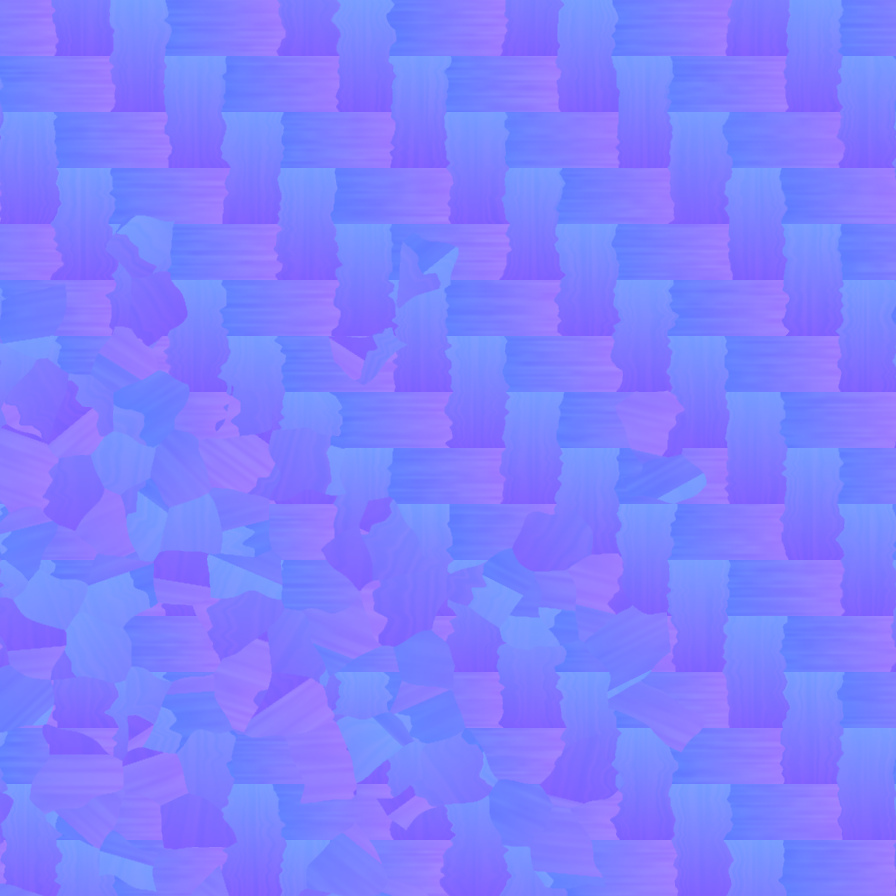
Give the GLSL for this texture map, as a three.js fragment shader.

```glsl
#define CELLS 16.0        // grid cells across and up; the twill repeats every 4
#define RAGGED 0.24       // side wobble of the bars, in cells
#define STREAK 0.045      // strength of the grain
#define SHARD_RATE 0.6    // share of broken shards in the worn zone
#define SHARD_SHIFT 1.3   // displacement of shards, in cells
#define SHARD_SQUEEZE 0.6 // how far a shard flattens its content
#define TILT_LEFT vec2(0.385, 0.505)
#define TILT_RIGHT vec2(0.625, 0.49)
#define TILT_DOWN vec2(0.505, 0.385)
#define TILT_UP vec2(0.475, 0.615)

varying vec2 vUv;

float hash(vec2 p) {
  return fract(sin(dot(p, vec2(127.1, 311.7))) * 43758.5453);
}

vec2 hash2(vec2 p) {
  return vec2(hash(p), hash(p + 37.3));
}

float noise(vec2 p) {
  vec2 i = floor(p), f = fract(p);
  f = f * f * (3.0 - 2.0 * f);
  return mix(mix(hash(i), hash(i + vec2(1.0, 0.0)), f.x),
             mix(hash(i + vec2(0.0, 1.0)), hash(i + vec2(1.0, 1.0)), f.x), f.y);
}

// Wear grows toward the lower left
float wear(vec2 p) {
  vec2 u = p / CELLS;
  float zone = (1.0 - smoothstep(0.5, 0.85, u.x)) * (1.0 - smoothstep(0.62, 0.8, u.y));
  return zone * smoothstep(0.15, 0.6, noise(p * 0.4 + 5.0));
}

// Nearest Voronoi seed
vec2 nearestSeed(vec2 p) {
  vec2 base = floor(p), best = p;
  float bestDist = 9.0;
  for (int y = -1; y <= 1; y++) {
    for (int x = -1; x <= 1; x++) {
      vec2 cell = base + vec2(float(x), float(y));
      vec2 seed = cell + hash2(mod(cell, CELLS));
      float d = distance(p, seed);
      if (d < bestDist) {
        bestDist = d;
        best = seed;
      }
    }
  }
  return best;
}

// Moves, turns and flattens the weave inside broken shards
vec2 shatter(vec2 p) {
  vec2 bend = vec2(noise(p * 2.0), noise(p * 2.0 + 31.0)) - 0.5;
  vec2 seed = nearestSeed(p + 0.3 * bend);
  if (hash(seed + 3.1) > SHARD_RATE * wear(seed)) return p;
  vec2 rnd = hash2(seed + 7.7) - 0.5;
  float a = 1.6 * rnd.x;
  vec2 d = mat2(cos(a), sin(a), -sin(a), cos(a)) * (p - seed);
  return seed + SHARD_SHIFT * rnd + SHARD_SQUEEZE * d;
}

// Wobbles the upright borders between neighbouring bars
vec2 fray(vec2 p) {
  float border = floor(p.x + 0.5);
  float fade = 1.0 - smoothstep(0.1, 0.5, abs(p.x - border));
  float wobble = 0.6 * noise(vec2(p.y * 3.0, border * 7.0))
               + 0.4 * noise(vec2(p.y * 11.0, border * 13.0)) - 0.5;
  p.x += RAGGED * (1.0 + 0.6 * wear(p)) * wobble * fade;
  return p;
}

// Twill of two-cell bars, each a linear tilt along its length
vec2 weave(vec2 p) {
  vec2 cell = floor(p), f = p - cell;
  float kind = mod(cell.x + cell.y + 1.0, 4.0);
  bool upright = kind > 0.5 && kind < 2.5;
  float second = upright ? step(1.5, kind) : 1.0 - step(0.5, kind);
  float along = 0.5 * ((upright ? f.y : f.x) + second);
  float across = upright ? f.x : f.y;
  vec2 bar = cell - second * (upright ? vec2(0.0, 1.0) : vec2(1.0, 0.0));

  // Long fibres plus shorter flecks on the lying bars
  float id = 50.0 * hash(mod(bar, CELLS));
  float fibre = noise(vec2(along * 1.5 + id, across * 22.0 + id)) - 0.5;
  float fleck = noise(vec2(along * 7.0 - id, across * 13.0 + id)) - 0.5;
  float grain = STREAK * (fibre + (upright ? 0.25 : 0.7) * fleck);

  if (upright) return mix(TILT_DOWN, TILT_UP, along) + grain * vec2(1.0, 0.3);
  return mix(TILT_LEFT, TILT_RIGHT, along) + grain * vec2(0.6, 1.0);
}

void main() {
  // Four samples smooth the borders
  vec2 tilt = vec2(0.0);
  for (int j = 0; j < 2; j++) {
    for (int i = 0; i < 2; i++) {
      vec2 offset = (vec2(float(i), float(j)) - 0.5) / 1024.0;
      tilt += 0.25 * weave(fray(shatter((vUv + offset) * CELLS)));
    }
  }
  gl_FragColor = vec4(tilt, 1.0, 1.0);
}
```
